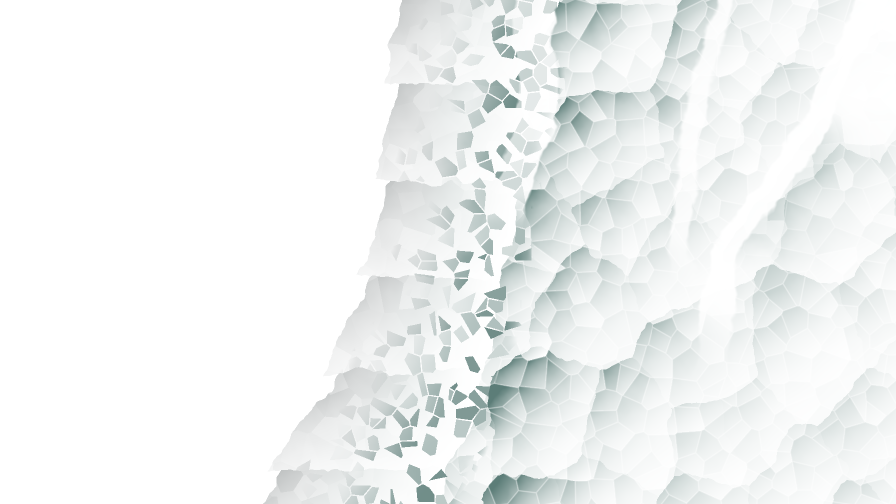
Reproduce this background procedurally as a WebGL 1 fragment shader.

```glsl
precision highp float;
// A pale, fractured cliff on white: a jagged outline, stacked grey strata,
// loose shards along a teal ridge and faceted flakes fading to the right.
// Voronoi cells make the facets; piecewise paths place the large forms.
uniform vec2 u_resolution;

#define FACET_SCALE 21.0
#define SHARD_SCALE 31.0
#define FLAKE_SCALE vec2(6.0, 5.2)
#define ROUGHNESS 0.042
#define STRATUM_HEIGHT 0.19
#define RIDGE_FADE 5.5
#define TEAL vec3(0.36, 0.49, 0.47)
#define GREY vec3(0.58, 0.60, 0.60)

float hash(vec2 p) {
  vec3 q = fract(vec3(p.xyx) * 0.1031);
  q += dot(q, q.yzx + 33.33);
  return fract((q.x + q.y) * q.z);
}

vec2 hash2(vec2 p) { return vec2(hash(p), hash(p + 57.3)); }

float noise(vec2 p) {
  vec2 i = floor(p), f = fract(p);
  f *= f * (3.0 - 2.0 * f);
  return mix(mix(hash(i), hash(i + vec2(1, 0)), f.x),
             mix(hash(i + vec2(0, 1)), hash(i + 1.0), f.x), f.y);
}

// Broken, crumbly displacement of the large outlines
vec2 crumble(vec2 p) {
  vec2 sum = vec2(0.0);
  float amp = 0.5, freq = 13.0;
  for (int i = 0; i < 4; i++) {
    sum += amp * (vec2(noise(p * freq), noise(p * freq + 41.7)) - 0.5);
    amp *= 0.55;
    freq *= 2.1;
  }
  return sum * ROUGHNESS;
}

// Voronoi cell: xy = offset from its centre, z = border distance, w = id
vec4 cell(vec2 p) {
  vec2 base = floor(p), near = vec2(9.0), next = vec2(9.0), id = base;
  for (int j = -1; j <= 1; j++) {
    for (int i = -1; i <= 1; i++) {
      vec2 g = base + vec2(float(i), float(j));
      vec2 r = g + hash2(g) - p;
      if (dot(r, r) < dot(near, near)) {
        next = near;
        near = r;
        id = g;
      } else if (dot(r, r) < dot(next, next)) {
        next = r;
      }
    }
  }
  float border = dot(0.5 * (near + next), normalize(next - near));
  return vec4(-near, border, hash(id + 17.0));
}

// Polyline x(y) through five evenly spaced heights
float path(float y, float a, float b, float c, float d, float e) {
  vec4 t = clamp(4.0 * y - vec4(0.0, 1.0, 2.0, 3.0), 0.0, 1.0);
  return a + dot(t, vec4(b - a, c - b, d - c, e - d));
}

// Angular fragment: a cell shrunk and cut by a random line
float shard(vec2 p) {
  vec4 c = cell(p);
  float angle = 6.283 * fract(c.w * 7.31);
  float cut = dot(c.xy, vec2(cos(angle), sin(angle))) + 0.12;
  float body = min(c.z - 0.04, cut);
  return step(0.0, body) * step(0.34, c.w) * (0.2 + 0.7 * fract(c.w * 13.7));
}

vec3 cliff(vec2 p) {
  vec2 q = p + crumble(p);
  float y = q.y;
  float layer = fract((y - 0.07) / STRATUM_HEIGHT);
  float edge = path(y, 0.51, 0.65, 0.75, 0.77, 0.79) + 0.03 * (layer - 0.5);
  float ridge = path(y, 0.87, 0.965, 1.01, 1.04, 1.11);
  float s = q.x - ridge;
  float across = clamp((q.x - edge) / (ridge - edge), 0.0, 1.0);

  // Flakes right of the ridge, dark at their upper left
  vec4 flake = cell(q * FLAKE_SCALE + vec2(0.3, 0.6));
  vec4 facet = cell(p * FACET_SCALE);
  float slope = clamp(0.55 + dot(flake.xy, vec2(-0.5, 0.75)), 0.0, 1.2);
  float depth = 0.11 + 0.5 * exp(-RIDGE_FADE * max(s, 0.0));
  float right = depth * (0.2 + 1.2 * slope * slope);
  right *= 0.45 + 0.9 * facet.w + 0.5 * dot(facet.xy, vec2(-0.6, 0.8));
  right *= 0.55 + 0.45 * smoothstep(0.0, 0.05, facet.z);

  // White bands running down the face, with shade beside the outer one
  float outer = q.x - path(y, 1.42, 1.40, 1.44, 1.615, 1.73);
  float inner = q.x - path(y, 1.41, 1.40, 1.345, 1.37, 1.44);
  float upper = q.x - path(y, 0.86, 0.92, 0.97, 1.06, 1.06);
  float mid = smoothstep(0.45, 0.55, y) * smoothstep(0.82, 0.68, y);
  right += 0.3 * mid * step(0.0, outer) * exp(-14.0 * abs(outer)) * (0.4 + facet.w);
  right *= 1.0 - 0.9 * step(0.0, outer) * smoothstep(0.68, 0.8, y);
  float bandOuter = smoothstep(0.036, 0.028, abs(outer)) * smoothstep(0.25, 0.4, y);
  float bandInner = smoothstep(0.024, 0.014, abs(inner)) * smoothstep(0.42, 0.55, y);
  float bandUpper = smoothstep(0.045, 0.038, abs(upper)) * smoothstep(0.55, 0.62, y);
  right *= (1.0 - 0.95 * bandOuter) * (1.0 - 0.85 * bandInner) * (1.0 - 0.95 * bandUpper);

  // Grey strata left of the ridge, fading down and inward
  float left = 0.5 * pow(1.0 - across, 1.6) * (0.25 + 0.75 * layer) * (0.7 + 0.5 * facet.w);
  float tone = s > 0.0 ? right : left;

  // Loose shards straddling the ridge
  float zone = smoothstep(0.04, 0.2, across) * smoothstep(0.07, 0.02, s);
  float strength = 0.4 + 0.6 * smoothstep(0.3, 0.9, across);
  tone = max(tone, shard(p * SHARD_SCALE) * zone * strength * (1.0 - 0.6 * bandUpper));

  vec3 ink = mix(GREY, TEAL, smoothstep(0.1, 0.8, across));
  return mix(vec3(1.0), ink, clamp(tone, 0.0, 1.0) * step(edge, q.x));
}

void main() {
  // Four samples per pixel smooth every edge
  vec3 color = vec3(0.0);
  for (int j = 0; j < 2; j++) {
    for (int i = 0; i < 2; i++) {
      vec2 offset = 0.5 * vec2(float(i), float(j)) - 0.25;
      color += cliff((gl_FragCoord.xy + offset) / u_resolution.y);
    }
  }
  gl_FragColor = vec4(color * 0.25, 1.0);
}
```
